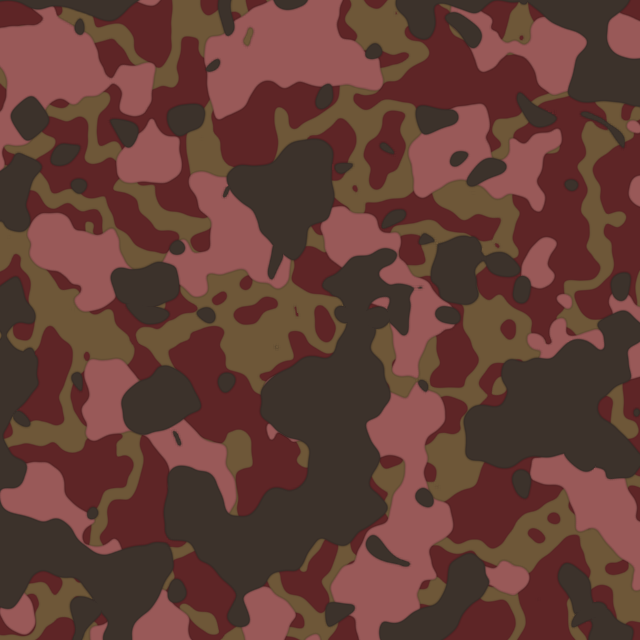
Give the GLSL for this pattern, as a WebGL 2 fragment shader.

```glsl
#version 300 es
precision highp float;
// Draws a four-colour camouflage: maroon ground, olive veins, pink patches, dark blobs.

uniform vec2 u_resolution;
out vec4 fragColor;

const vec3 MAROON = vec3(0.37, 0.145, 0.15);
const vec3 OLIVE  = vec3(0.43, 0.34, 0.22);
const vec3 PINK   = vec3(0.60, 0.35, 0.345);
const vec3 DARK   = vec3(0.235, 0.195, 0.17);

const float EDGE_SOFTNESS = 0.0015;  // in canvas heights
const float RIM_WIDTH = 0.0035;
const float NOISE_DEVIATION = 0.2157;  // of one octave of gradient noise

// Integer hash of a lattice cell, giving a unit gradient
vec2 hashGradient(ivec2 cell, int seed) {
    const uint MULTIPLIER = 1664525u;
    const uint INCREMENT = 1013904223u;
    uvec2 v = uvec2(cell + seed * ivec2(131, 57));
    for (int i = 0; i < 2; i++) {
        v = v * MULTIPLIER + INCREMENT;
        v.x += v.y * MULTIPLIER;
        v.y += v.x * MULTIPLIER;
        v ^= v >> 16u;
    }
    return normalize(vec2(v & 0xffffu) / 65535.0 - 0.50001);
}

float cornerSlope(ivec2 cell, ivec2 corner, vec2 local, int seed) {
    return dot(hashGradient(cell + corner, seed), local - vec2(corner));
}

float gradientNoise(vec2 p, int seed) {
    ivec2 cell = ivec2(floor(p));
    vec2 f = fract(p);
    vec2 fade = f * f * f * (f * (f * 6.0 - 15.0) + 10.0);
    float low  = mix(cornerSlope(cell, ivec2(0, 0), f, seed),
                     cornerSlope(cell, ivec2(1, 0), f, seed), fade.x);
    float high = mix(cornerSlope(cell, ivec2(0, 1), f, seed),
                     cornerSlope(cell, ivec2(1, 1), f, seed), fade.x);
    return mix(low, high, fade.y);
}

// Layered noise scaled to unit deviation, so thresholds set area shares
float fractalNoise(vec2 p, int octaves, float gain, int seed) {
    const mat2 TURN_AND_DOUBLE = mat2(1.6, 1.2, -1.2, 1.6);
    float sum = 0.0, power = 0.0, amplitude = 1.0;
    for (int i = 0; i < octaves; i++) {
        sum += amplitude * gradientNoise(p, seed + i);
        power += amplitude * amplitude;
        amplitude *= gain;
        p = TURN_AND_DOUBLE * p;
    }
    return sum / (NOISE_DEVIATION * sqrt(power));
}

// Approximate distance to the zero contour, in canvas heights
float contourDistance(float field) {
    float slope = length(vec2(dFdx(field), dFdy(field)));
    return field / (max(slope, 1e-4) * u_resolution.y);
}

// Lays a colour over the base with a thin shaded rim
vec3 paint(vec3 base, vec3 colour, float field, float rimShade) {
    float d = contourDistance(field);
    float rim = 1.0 - smoothstep(0.0, RIM_WIDTH, abs(d));
    float cover = smoothstep(-EDGE_SOFTNESS, EDGE_SOFTNESS, d);
    return mix(base, colour, cover) * (1.0 - rimShade * rim);
}

void main() {
    vec2 p = gl_FragCoord.xy / u_resolution.y;

    // Olive veins follow the zero lines of the noise
    float veins = 0.48 - abs(fractalNoise(p * 6.3, 3, 0.5, 11));

    // Pink patches of medium size
    float patches = fractalNoise(p * 6.8 + 3.3, 3, 0.43, 23) - 0.49;

    // Large dark blobs joined by small scattered specks
    float blobs = fractalNoise(p * 5.4 + 7.7, 3, 0.43, 37) - 0.57;
    float specks = fractalNoise(p * 13.0 + 1.9, 1, 0.5, 53) - 1.75;

    vec3 colour = paint(MAROON, OLIVE, veins, 0.05);
    colour = paint(colour, PINK, patches, 0.12);
    colour = paint(colour, DARK, max(blobs, specks), 0.12);
    fragColor = vec4(colour, 1.0);
}
```
